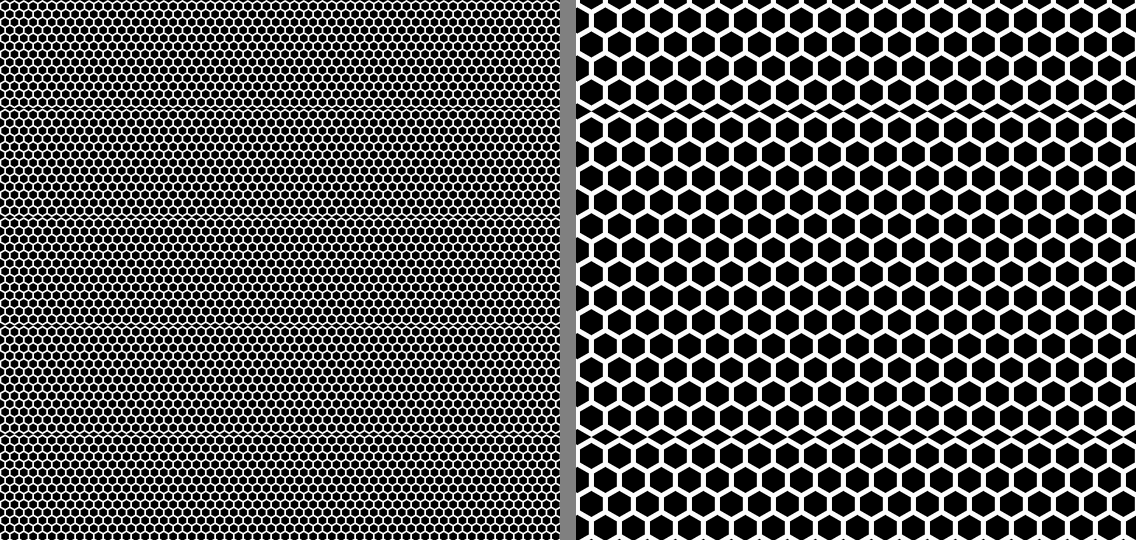
Left, the full canvas; right, a detail of the centre.
This pattern is drawn by a Shadertoy shader. Its source:

```glsl
// White honeycomb mesh on black: sixty cells across, stacked in bands of thirteen
// rows. Each band ends in open zigzags, so dark diamonds appear where bands meet.
// The outline is the distance to the border of the nearest hexagon in the band.

const float ROW_STEP = 0.8660254;   // row spacing, in cell widths
const float HALF_LINE = 0.092;      // half the outline width
const float LAST_ROW = 12.0;        // index of the last row in a band

// Pointy-top hexagon gauge: 0.5 on the border of a cell one unit wide.
float hexGauge(vec2 p) {
    p = abs(p);
    return max(p.x, dot(p, vec2(0.5, ROW_STEP)));
}

// Distance to the outlines of one band; y runs down from the first row's centre.
float honeycombBand(vec2 p) {
    float firstRow = clamp(floor(p.y / ROW_STEP), 0.0, LAST_ROW - 1.0);
    float gauge = 10.0;
    for (int i = 0; i < 2; i++) {
        float row = firstRow + float(i);
        float x = p.x - 0.5 * mod(row, 2.0);
        x -= floor(x + 0.5);
        gauge = min(gauge, hexGauge(vec2(x, p.y - row * ROW_STEP)));
    }
    return abs(gauge - 0.5);
}

void mainImage(out vec4 fragColor, in vec2 fragCoord) {
    // Cell units measured from the upper left, with slightly flattened cells
    float pixel = 60.0 / iResolution.x;
    vec2 p = vec2(fragCoord.x, iResolution.y - fragCoord.y) * pixel;
    p.y *= 1.011;

    // Bands touch at the outer points of their outlines
    float tip = (0.5 + HALF_LINE) / ROW_STEP;
    float bandHeight = LAST_ROW * ROW_STEP + 2.0 * tip;
    vec2 local = vec2(p.x - 0.55, mod(p.y, bandHeight) - tip);

    // Antialiased outline
    float line = clamp((HALF_LINE - honeycombBand(local)) / pixel + 0.5, 0.0, 1.0);
    fragColor = vec4(mix(vec3(0.0), vec3(0.99), line), 1.0);
}
```
